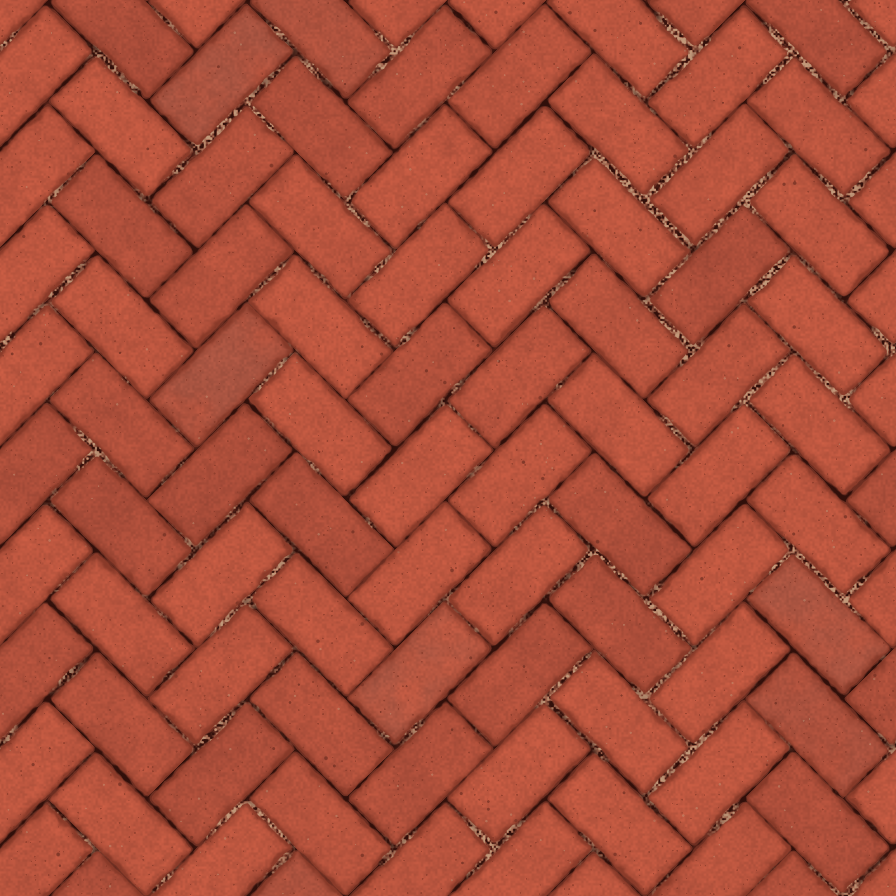
A WebGL 1 fragment shader for this texture:

```glsl
precision highp float;
uniform vec2 u_resolution;

const float COUNT = 9.0;                 // columns and rows across the canvas
const vec2 ORIGIN = vec2(0.22, 0.23);    // centre of the first brick
const vec2 HALF_BRICK = vec2(0.7071, 0.3536);

const vec3 CLAY = vec3(0.745, 0.342, 0.250);
const vec3 DUSKY_CLAY = vec3(0.655, 0.296, 0.222);
const vec3 DUSTY_CLAY = vec3(0.655, 0.335, 0.262);
const vec3 EDGE_CLAY = vec3(0.510, 0.212, 0.148);
const vec3 GAP_DARK = vec3(0.190, 0.060, 0.040);
const vec3 GAP_SOIL = vec3(0.430, 0.180, 0.130);
const vec3 SAND = vec3(0.600, 0.350, 0.265);
const vec3 PALE_GRIT = vec3(0.760, 0.600, 0.480);

float hash(vec2 p) {
  vec3 q = fract(p.xyx * 0.1031);
  q += dot(q, q.yzx + 33.33);
  return fract((q.x + q.y) * q.z);
}

// Value noise that wraps after one canvas
float noise(vec2 uv, float freq, float seed) {
  vec2 p = uv * freq;
  vec2 i = floor(p);
  vec2 f = fract(p);
  f = f * f * (3.0 - 2.0 * f);
  vec2 a = mod(i, freq) + seed;
  vec2 b = mod(i + 1.0, freq) + seed;
  return mix(mix(hash(a), hash(vec2(b.x, a.y)), f.x),
             mix(hash(vec2(a.x, b.y)), hash(b), f.x), f.y);
}

float fbm(vec2 uv, float freq, float seed) {
  float sum = 0.0;
  float gain = 0.5;
  for (int i = 0; i < 4; i++) {
    sum += gain * noise(uv, freq, seed);
    freq *= 2.0;
    seed += 17.0;
    gain *= 0.5;
  }
  return sum / 0.9375;
}

// Sparse round specks, one candidate per cell
float specks(vec2 uv, float cells, float density, float seed) {
  vec2 p = uv * cells;
  vec2 id = mod(floor(p), cells) + seed;
  vec2 centre = 0.3 + 0.4 * vec2(hash(id + 3.7), hash(id + 9.1));
  float radius = mix(0.15, 0.3, hash(id + 5.3));
  float disc = 1.0 - smoothstep(radius * 0.4, radius, length(fract(p) - centre));
  return disc * step(hash(id), density);
}

float roundedBox(vec2 p, vec2 halfSize, float radius) {
  vec2 q = abs(p) - halfSize + radius;
  return length(max(q, 0.0)) + min(max(q.x, q.y), 0.0) - radius;
}

// Diagonal herringbone: xy = position in the brick, zw = wrapped brick id
vec4 herringbone(vec2 p) {
  float zigzag = 1.0 - 2.0 * abs(fract(p.y + 0.25) - 0.5);
  float column = floor(p.x - 0.25 - 0.5 * zigzag) + 1.0;
  float wrapped = mod(column, COUNT);
  // The odd column count leaves two neighbours leaning the same way
  float lean = mod(wrapped + step(4.5, wrapped), 2.0);
  float slope = 1.0 - 2.0 * lean;
  vec2 q = p - vec2(column, 0.5 * lean);
  float row = floor(q.y - slope * q.x + 0.5);
  q.y -= row;
  vec2 local = vec2(q.x + slope * q.y, q.y - slope * q.x) * 0.70711;
  return vec4(local, wrapped, mod(row, COUNT));
}

vec3 brickColor(vec2 uv, vec2 id, float dist) {
  float blotch = fbm(uv, 24.0, 11.0);
  float tone = smoothstep(0.3, 1.0, hash(id + 21.0));
  vec3 color = mix(CLAY, DUSKY_CLAY, clamp(tone * 0.8 + (blotch - 0.5) * 0.9, 0.0, 1.0));
  float dusty = smoothstep(0.84, 0.95, hash(id + 47.0));
  color = mix(color, DUSTY_CLAY, dusty * smoothstep(0.1, 0.7, blotch) * 0.8);
  // Fine grain, pits and pale flecks
  color *= 1.0 + 0.12 * (noise(uv, 380.0, 5.0) - 0.5) + 0.08 * (fbm(uv, 70.0, 29.0) - 0.5);
  color = mix(color, EDGE_CLAY, 0.6 * specks(uv, 190.0, 0.10, 31.0));
  color = mix(color, GAP_SOIL, 0.7 * specks(uv, 100.0, 0.012, 61.0));
  color = mix(color, PALE_GRIT, 0.45 * specks(uv, 150.0, 0.014, 83.0));
  // Worn, darker rim that fades unevenly into the face
  float worn = dist + 0.07 * (fbm(uv, 75.0, 41.0) - 0.5);
  color = mix(color, EDGE_CLAY, 0.25 * smoothstep(-0.11, -0.03, worn));
  return mix(color, EDGE_CLAY, 0.8 * smoothstep(-0.05, -0.005, worn));
}

vec3 gapColor(vec2 uv, float sandiness, float depth) {
  float shade = noise(uv, 130.0, 7.0) - 0.9 * (depth - 0.5);
  vec3 soil = mix(GAP_DARK, GAP_SOIL, smoothstep(0.1, 0.9, shade));
  float grain = noise(uv, 420.0, 19.0);
  vec3 grit = mix(SAND, PALE_GRIT, smoothstep(0.45, 0.85, grain));
  return mix(soil, grit, sandiness * smoothstep(0.2, 0.6, grain));
}

void main() {
  float size = min(u_resolution.x, u_resolution.y);
  vec2 uv = gl_FragCoord.xy / size;
  float pixel = COUNT / size;

  vec4 cell = herringbone(uv * COUNT - ORIGIN);
  vec2 id = cell.zw;
  float sandiness = smoothstep(0.45, 0.70, fbm(uv, 16.0, 71.0));

  // Slightly uneven laying and chipped outlines
  vec2 shift = 0.024 * (vec2(hash(id + 1.0), hash(id + 13.0)) - 0.5);
  float gap = 0.018 + 0.014 * sandiness;
  float dist = roundedBox(cell.xy - shift, HALF_BRICK - gap, 0.04);
  dist += 0.03 * (fbm(uv, 90.0, 53.0) - 0.5);

  float coverage = 1.0 - smoothstep(-0.8 * pixel, 0.8 * pixel, dist);
  float depth = smoothstep(0.0, 0.03, dist);
  vec3 color = mix(gapColor(uv, sandiness, depth), brickColor(uv, id, dist), coverage);
  gl_FragColor = vec4(color, 1.0);
}
```
